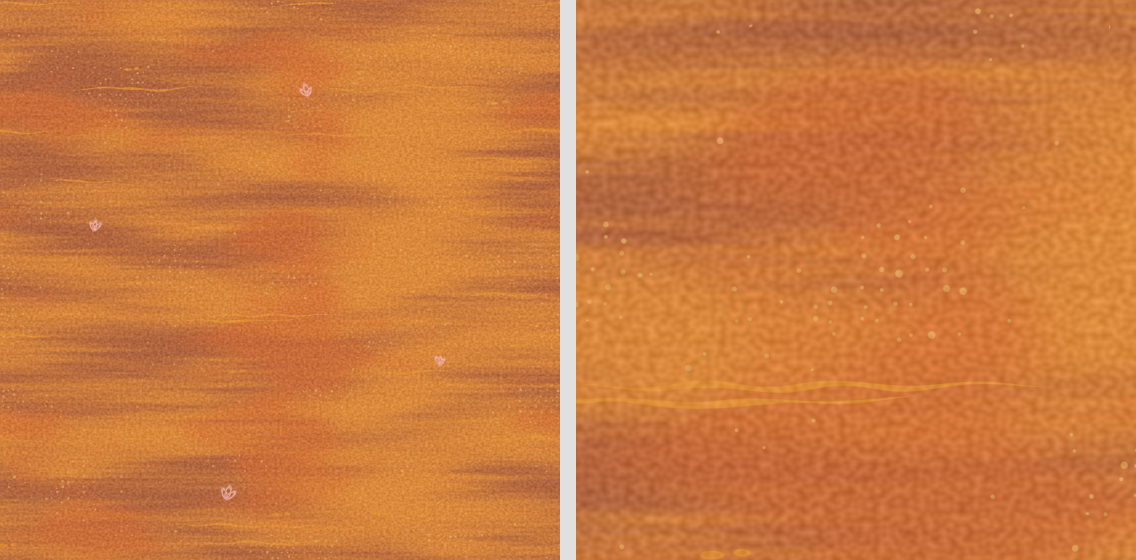
Left: the whole. Right: its middle third, enlarged.
Write a WebGL 1 fragment shader that draws this texture.

```glsl
precision highp float;
// Painted desert-sand wash: ragged horizontal brush streaks over warm orange,
// with rusty blooms, clustered flecks, wavy strokes and a few pink leaf doodles.
// Every layer is wrapping gradient noise or a wrapped offset, so the tile repeats.
uniform vec2 u_resolution;

#define DARKNESS 0.41
#define PATCH_GAIN 0.88
#define STREAK_GAIN 0.40
#define RUST_AMOUNT 0.62
#define GRAIN_GAIN 0.085
#define FLECK_CELLS 104.0
#define FLECK_DENSITY 0.42
#define STROKE_WIDTH 0.0034
#define STROKES 18
#define DASHES 7
#define DOODLES 4

const float TAU = 6.28319;
const vec3 AMBER = vec3(0.862, 0.54, 0.235);
const vec3 UMBER = vec3(0.685, 0.39, 0.25);
const vec3 RUST = vec3(0.815, 0.42, 0.215);
const vec3 CREAM = vec3(0.88, 0.66, 0.38);
const vec3 HONEY = vec3(0.88, 0.57, 0.22);
const vec3 PINK = vec3(0.93, 0.69, 0.66);

float hash(vec2 p) {
  vec3 q = fract(p.xyx * 0.1031);
  q += dot(q, q.yzx + 33.33);
  return fract((q.x + q.y) * q.z);
}

vec2 hash2(vec2 p) {
  return vec2(hash(p), hash(p + 57.3));
}

// The half-cell shift keeps rounding away from the wrap point.
float corner(vec2 cell, vec2 offset, vec2 period, float seed) {
  vec2 wrappedCell = floor(cell - period * floor((cell + 0.5) / period) + 0.5);
  float angle = TAU * hash(wrappedCell + seed * 7.25);
  return dot(vec2(cos(angle), sin(angle)), offset);
}

// Gradient noise with a whole number of cells across the tile.
float gnoise(vec2 uv, vec2 period, float seed) {
  vec2 p = uv * period + seed * vec2(0.37, 0.61);
  vec2 i = floor(p), f = p - i;
  vec2 w = f * f * f * (f * (f * 6.0 - 15.0) + 10.0);
  vec2 x = vec2(1.0, 0.0), y = x.yx;
  float low = mix(corner(i, f, period, seed), corner(i + x, f - x, period, seed), w.x);
  float high = mix(corner(i + y, f - y, period, seed), corner(i + 1.0, f - 1.0, period, seed), w.x);
  return mix(low, high, w.y);
}

// Shortest offset from a centre on the repeating tile.
vec2 wrapped(vec2 uv, vec2 centre) {
  return fract(uv - centre + 0.5) - 0.5;
}

float fill(float dist) {
  float soft = 0.8 / u_resolution.y;
  return 1.0 - smoothstep(-soft, soft, dist);
}

float ellipse(vec2 p, vec2 radii) {
  return (length(p / radii) - 1.0) * min(radii.x, radii.y);
}

// Fleck coverage: one jittered dot per cell, kept inside noisy clusters.
float flecks(vec2 uv) {
  vec2 cell = floor(uv * FLECK_CELLS);
  vec2 rnd = hash2(cell + 11.0);
  vec2 p = fract(uv * FLECK_CELLS) - 0.3 - 0.4 * rnd;
  float cluster = gnoise(uv, vec2(5.0, 8.0), 4.0) + 0.5 * gnoise(uv, vec2(11.0, 16.0), 5.0);
  float chance = FLECK_DENSITY * smoothstep(0.0, 0.5, cluster) + 0.008;
  float radius = mix(0.1, 0.27, rnd.x * hash(cell + 29.0));
  return step(hash(cell + 3.7), chance) * fill((length(p) - radius) / FLECK_CELLS);
}

// Tapering horizontal stroke with a wavering centre line.
float stroke(vec2 uv, float id) {
  vec2 p = wrapped(uv, hash2(vec2(id, 21.0)));
  float reach = mix(0.05, 0.14, hash(vec2(id, 33.0)));
  float wave = 0.012 * gnoise(vec2(p.x, 0.5), vec2(13.0, 1.0), id);
  float swell = 0.55 + 0.75 * gnoise(vec2(p.x, 0.5), vec2(19.0, 1.0), id + 40.0);
  float taper = 1.0 - p.x * p.x / (reach * reach);
  return fill(abs(p.y - wave) - STROKE_WIDTH * taper * swell);
}

// Two small lozenges side by side.
float dashes(vec2 uv, float id) {
  vec2 p = wrapped(uv, hash2(vec2(id, 63.0)));
  float size = mix(0.6, 1.0, hash(vec2(id, 71.0)));
  float big = ellipse(p, size * vec2(0.010, 0.0038));
  float small = ellipse(p - size * vec2(0.025, 0.002), size * vec2(0.007, 0.0033));
  return fill(min(big, small));
}

// Three outlined leaves fanned from one base, leaning to one side.
float doodle(vec2 uv, float id) {
  vec2 p = wrapped(uv, fract(vec2(0.55, 0.83) + id * vec2(0.618, 0.76)));
  float size = mix(0.6, 1.0, hash(vec2(id, 83.0)));
  float lean = 1.2 * (hash(vec2(id, 91.0)) - 0.5);
  float ink = 0.0;
  for (int k = 0; k < 3; k++) {
    float a = (float(k) - 1.0) * 0.65 + lean;
    float grow = size * mix(0.7, 1.1, hash(vec2(id, float(k) + 95.0)));
    vec2 q = vec2(p.x * cos(a) - p.y * sin(a), p.x * sin(a) + p.y * cos(a));
    float leaf = ellipse(q - grow * vec2(0.0, 0.012), grow * vec2(0.005, 0.012));
    ink = max(ink, fill(abs(leaf) - 0.0012));
  }
  return ink;
}

void main() {
  vec2 uv = gl_FragCoord.xy / u_resolution;

  // Bristle streaks fray the ends of the broad dark patches.
  float streak = gnoise(uv, vec2(3.0, 48.0), 1.0) + 0.8 * gnoise(uv, vec2(5.0, 110.0), 2.0);
  float bristle = gnoise(uv, vec2(8.0, 190.0), 12.0);
  vec2 frayed = uv + vec2(0.05 * streak, 0.02 * gnoise(uv, vec2(4.0, 6.0), 3.0));
  float patches = gnoise(frayed, vec2(3.0, 8.0), 6.0) + 0.7 * gnoise(frayed, vec2(4.0, 19.0), 7.0);
  float shade = DARKNESS + PATCH_GAIN * patches - 0.13 * cos(TAU * (uv.x - 0.68));
  shade += STREAK_GAIN * (streak + 0.7 * bristle) * smoothstep(-0.1, 0.5, shade);
  vec3 color = mix(AMBER, UMBER, smoothstep(-0.1, 1.1, shade));

  // Soft rusty blooms.
  float bloom = gnoise(uv, vec2(3.0, 7.0), 8.0) + 0.35 * gnoise(uv, vec2(9.0, 20.0), 9.0);
  color = mix(color, RUST, RUST_AMOUNT * smoothstep(0.04, 0.5, bloom));

  // Scattered marks.
  color = mix(color, CREAM, 0.75 * flecks(uv));
  float marks = 0.0;
  for (int i = 0; i < STROKES; i++) marks = max(marks, stroke(uv, float(i)));
  for (int i = 0; i < DASHES; i++) marks = max(marks, dashes(uv, float(i)));
  color = mix(color, HONEY, 0.85 * marks);
  float ink = 0.0;
  for (int i = 0; i < DOODLES; i++) ink = max(ink, doodle(uv, float(i)));
  color = mix(color, PINK, 0.9 * ink);

  // Paper grain.
  float grain = gnoise(uv, vec2(211.0, 247.0), 10.0) + 0.5 * gnoise(uv, vec2(149.0, 131.0), 11.0);
  gl_FragColor = vec4(color + GRAIN_GAIN * grain, 1.0);
}
```
